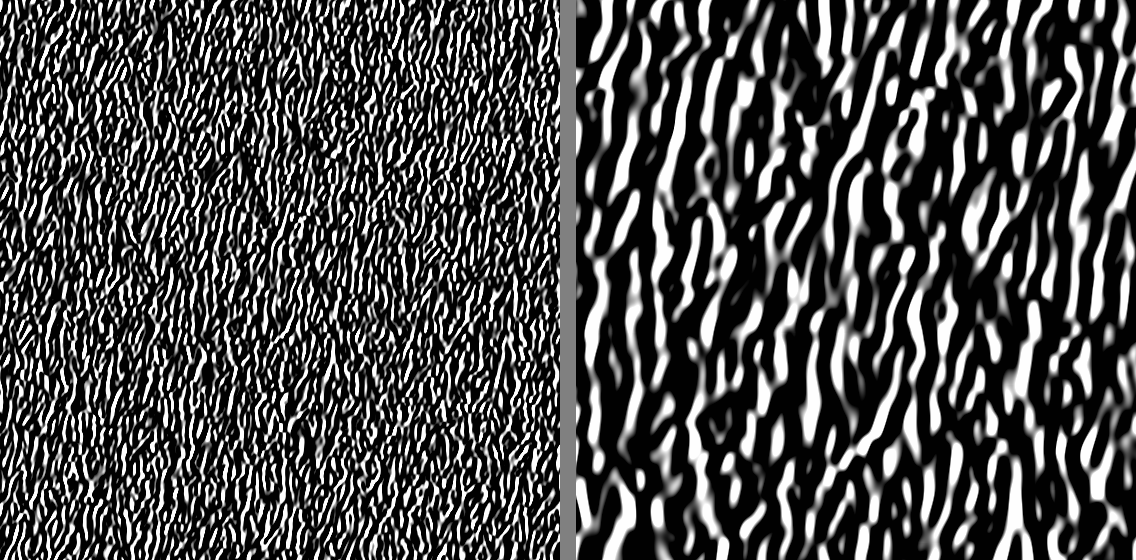
Left, the full canvas; right, a detail of the centre.
A Shadertoy shader for this texture:

```glsl
// Dense black and white grain of short, near-vertical wavy streaks.
// Sparse Gabor noise: randomly placed wave packets, mostly upright with a
// slight rightward lean, are summed and then clipped to strong contrast.

const float TAU = 6.2831853;

// Integer hash (PCG): three random values in 0..1
vec3 hash3(ivec3 cell) {
    uvec3 v = uvec3(cell) * 1664525u + 1013904223u;
    v.x += v.y * v.z;
    v.y += v.z * v.x;
    v.z += v.x * v.y;
    v ^= v >> 16u;
    v.x += v.y * v.z;
    v.y += v.z * v.x;
    v.z += v.x * v.y;
    return vec3(v >> 8u) / 16777216.0;
}

// One wave packet: a cosine across the streak under a tall Gaussian envelope
float wavePacket(vec2 offset, float angle, float frequency, float phase) {
    float c = cos(angle), s = sin(angle);
    vec2 q = vec2(c * offset.x + s * offset.y, c * offset.y - s * offset.x);
    vec2 e = q / vec2(0.22, 0.37);
    return exp(-0.5 * dot(e, e)) * cos(TAU * (frequency * q.x + phase));
}

// Sum of the packets in the surrounding cells, scaled to unit variance
float streakNoise(vec2 p) {
    ivec2 home = ivec2(floor(p));
    float sum = 0.0;
    for (int y = -1; y <= 1; y++)
    for (int x = -1; x <= 1; x++) {
        ivec2 cell = home + ivec2(x, y);
        for (int i = 0; i < 8; i++) {
            vec3 place = hash3(ivec3(cell, i));
            vec3 shape = hash3(ivec3(cell, i + 64));
            float angle = -0.15 + 0.75 * (shape.x + shape.y - 1.0);
            float frequency = mix(1.4, 2.6, shape.z);
            sum += wavePacket(p - vec2(cell) - place.xy, angle, frequency, place.z);
        }
    }
    return sum / 1.01;
}

void mainImage(out vec4 fragColor, in vec2 fragCoord) {
    vec2 uv = fragCoord / iResolution.y;
    float streaks = streakNoise(uv * 32.0 + 40.0);

    // Steep ramp: mostly black, white crests, soft grey edges
    float tone = clamp(1.06 * streaks - 0.06, 0.005, 0.995);
    fragColor = vec4(vec3(tone), 1.0);
}
```
